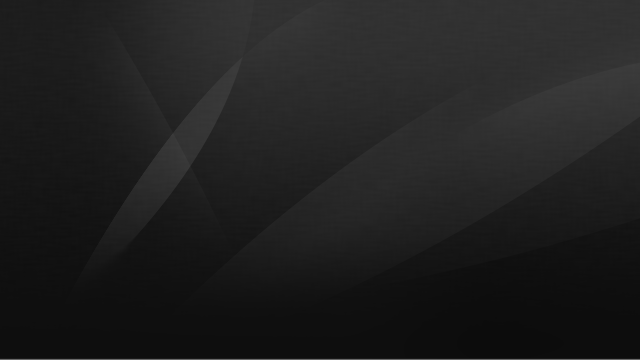
This background is drawn by a WebGL 1 fragment shader. Its source:

```glsl
precision highp float;
// Dark charcoal backdrop with soft translucent ribbons and a faint woven grain.

uniform vec2 u_resolution;

// Quadratic curve in Newton form: two knots and three coefficients.
float arc(float t, vec2 knots, vec3 c) {
  return c.x + (t - knots.x) * (c.y + c.z * (t - knots.y));
}

// Smooth mask, one where the signed offset is positive.
float side(float offset, float blur) {
  float soft = max(0.002, 0.7 / u_resolution.y) + blur;
  return smoothstep(-soft, soft, offset);
}

vec2 gradient(vec2 cell) {
  float angle = 6.2832 * fract(sin(dot(cell, vec2(127.1, 311.7))) * 4375.85);
  return vec2(cos(angle), sin(angle));
}

float gradientNoise(vec2 q) {
  vec2 i = floor(q), f = fract(q);
  vec2 u = f * f * (3.0 - 2.0 * f);
  vec2 e = vec2(1.0, 0.0);
  float bottom = mix(dot(gradient(i), f), dot(gradient(i + e), f - e), u.x);
  float top = mix(dot(gradient(i + e.yx), f - e.yx),
                  dot(gradient(i + 1.0), f - 1.0), u.x);
  return mix(bottom, top, u.y);
}

void main() {
  vec2 p = gl_FragCoord.xy / u_resolution.y;
  p.x *= 1.7778 * u_resolution.y / u_resolution.x;

  // Ambient light: bright upper right, dark left and floor.
  float rise = smoothstep(0.02, 1.0, p.y);
  float shade = 0.056 + 0.138 * rise * mix(0.42, 1.0, smoothstep(0.15, 0.75, p.x));

  // Offsets from the curves of the upright leaf; positive lies inside it.
  float leafTop = arc(p.x, vec2(0.197, 0.475), vec3(0.19, 1.558, -0.959)) - p.y;
  float leafRight = arc(p.y, vec2(0.31, 0.711), vec3(0.347, 0.693, -0.598)) - p.x;
  float underTop = max(side(leafTop, 0.0), step(1.0, p.x));
  float leftOfLeaf = side(leafRight, 0.12 * (1.0 - smoothstep(0.12, 0.36, p.y)));

  // Leaf body and the faint veils around it.
  float leaf = underTop * leftOfLeaf * smoothstep(0.1, 0.55, p.y);
  shade += leaf * mix(0.075, 0.045, smoothstep(0.55, 0.9, p.y));
  shade += 0.014 * leftOfLeaf * (1.0 - underTop) * smoothstep(0.45, 0.95, p.y)
         * smoothstep(0.25, 0.5, p.x);
  shade += 0.022 * underTop * (1.0 - leftOfLeaf) * smoothstep(0.72, 0.95, p.y)
         * exp(-6.0 * max(leafTop, 0.0)) * (1.0 - smoothstep(0.8, 1.0, p.x));

  // Thin diagonal streak crossing the leaf, glowing toward the left.
  float streak = arc(p.y, vec2(0.954, 0.641), vec3(0.295, -0.575, -0.111)) - p.x;
  shade += 0.028 * side(streak, 0.0) * exp(-11.0 * max(streak, 0.0))
         * smoothstep(0.22, 0.6, p.y) * (1.0 - smoothstep(0.8, 1.0, p.y));

  // Broad ribbon between its upper and lower curves.
  float ribbonTop = arc(p.x, vec2(0.567, 0.88), vec3(0.213, 0.85, -0.2635)) - p.y;
  float ribbonBase = p.y - arc(p.x, vec2(0.903, 1.273), vec3(0.167, 0.511, 0.141));
  float aboveBase = side(ribbonBase, 0.0);
  float ribbon = side(ribbonTop, 0.0) * aboveBase * smoothstep(0.1, 0.4, p.y);
  float crest = exp(-4.0 * max(ribbonTop, 0.0)) * (1.0 - smoothstep(0.95, 1.45, p.x));
  shade += ribbon * (0.026 * smoothstep(0.0, 0.16, ribbonTop) + 0.038 * crest);

  // Second fold, lit along its upper right rim.
  float fold = arc(p.x, vec2(1.25, 1.481), vec3(0.618, 0.502, -0.364)) - p.y;
  shade += 0.026 * side(fold, 0.0) * aboveBase * exp(-5.0 * max(fold, 0.0))
         * smoothstep(1.2, 1.5, p.x);

  // Shadow beneath the lowest curve.
  float low = arc(p.x, vec2(1.019, 1.296), vec3(0.201, 0.209, 0.0935)) - p.y;
  shade -= 0.017 * side(low, 0.0) * smoothstep(0.95, 1.4, p.x) * exp(-3.0 * max(low, 0.0));

  // Woven grain: long horizontal threads with a few short upright ones.
  float threads = gradientNoise(p * vec2(22.0, 130.0))
                + 0.5 * gradientNoise(p * vec2(110.0, 24.0) + 37.0);
  shade += 0.011 * threads * smoothstep(0.05, 0.4, p.y);

  // Grey hairline along the floor.
  shade = mix(shade, 0.42, 1.0 - smoothstep(0.001, 0.005, p.y));

  gl_FragColor = vec4(vec3(shade), 1.0);
}
```
